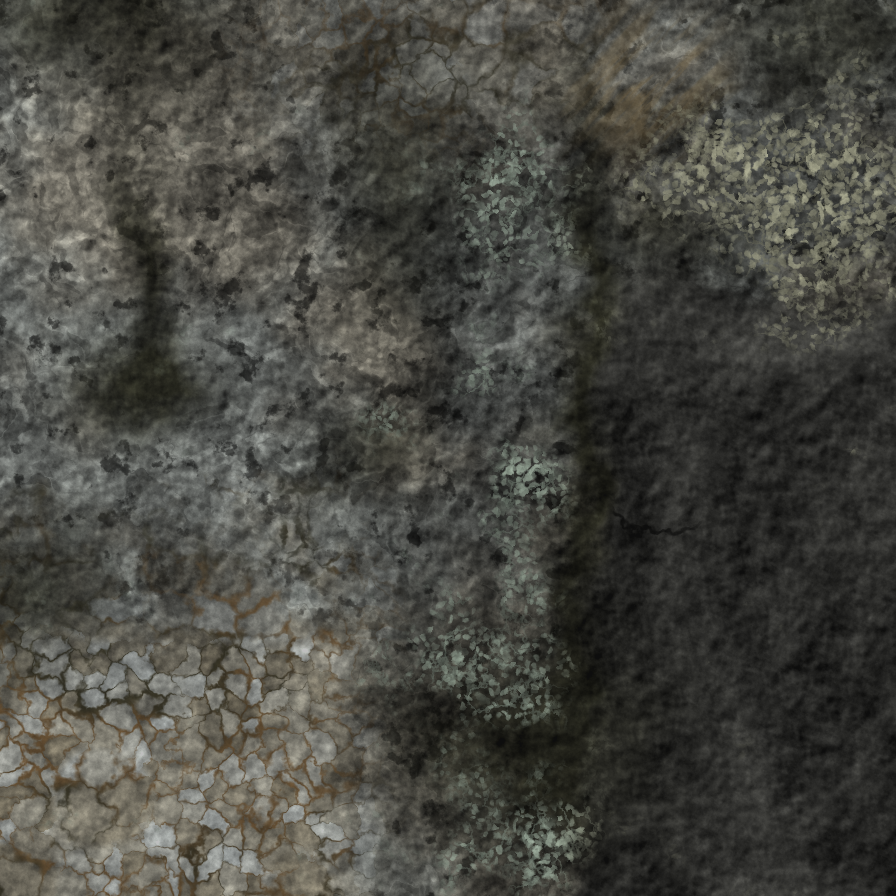
A WebGL 1 fragment shader for this texture:

```glsl
precision highp float;
uniform vec2 u_resolution;

float hash(vec2 p) {
  vec3 q = fract(vec3(p.xyx) * 0.1031);
  q += dot(q, q.yzx + 33.33);
  return fract((q.x + q.y) * q.z);
}

float noise(vec2 p) {
  vec2 i = floor(p), f = fract(p);
  f = f * f * (3.0 - 2.0 * f);
  return mix(mix(hash(i), hash(i + vec2(1, 0)), f.x),
             mix(hash(i + vec2(0, 1)), hash(i + vec2(1, 1)), f.x), f.y);
}

// Fractal noise, centred on zero
float fbm(vec2 p) {
  float sum = 0.0, amp = 0.5;
  for (int i = 0; i < 5; i++) {
    sum += amp * (noise(p) - 0.5);
    p = mat2(1.6, 1.2, -1.2, 1.6) * p + 17.3;
    amp *= 0.55;
  }
  return sum;
}

// Nearest distance, gap to the next cell, cell random value
vec3 cells(vec2 p) {
  vec2 base = floor(p);
  float near = 9.0, next = 9.0, id = 0.0;
  for (int y = -1; y <= 1; y++)
  for (int x = -1; x <= 1; x++) {
    vec2 c = base + vec2(x, y);
    float d = length(p - c - 0.1 - 0.8 * vec2(hash(c), hash(c + 71.7)));
    if (d < near) { next = near; near = d; id = hash(c + 23.1); }
    else next = min(next, d);
  }
  return vec3(near, next - near, id);
}

float spot(vec2 p, float x, float y, float rx, float ry) {
  vec2 d = (p - vec2(x, y)) / vec2(rx, ry);
  return exp(-dot(d, d));
}

// Ragged flakes: x is coverage, y is shade
vec2 flakes(vec2 p, float scale) {
  vec2 q = p * scale + 2.2 * vec2(fbm(p * 50.0), fbm(p * 50.0 + 9.0));
  vec3 c = cells(q);
  return vec2((1.0 - smoothstep(0.25, 0.55, c.x)) * smoothstep(0.2, 0.6, c.z), 0.75 + 0.5 * c.z);
}

void main() {
  vec2 p = gl_FragCoord.xy / u_resolution;
  vec2 w = p + 0.11 * vec2(fbm(p * 9.0), fbm(p * 9.0 + 31.0));
  float broad = fbm(w * 6.0 + 3.0), mid = fbm(p * 24.0);
  float fine = fbm(p * 75.0 + 5.0);
  float relief = fine - fbm(p * 75.0 + vec2(4.72, 5.38));
  float grit = fbm(p * 120.0 + 60.0);

  // Weathered grey wall with chips and pits
  float tone = 0.325 + 0.30 * broad + 0.28 * mid + 0.16 * fine + 0.24 * relief;
  tone += 0.07 * spot(p, 0.04, 0.72, 0.13, 0.2) + 0.06 * spot(p, 0.25, 0.45, 0.12, 0.08);
  vec3 color = tone * mix(vec3(1.03, 1.0, 0.91), vec3(0.98, 1.01, 0.98),
                          smoothstep(-0.15, 0.2, fbm(p * 5.0 + 40.0)));
  vec3 chips = cells(w * 48.0 + 3.0 * mid);
  color *= 1.0 + 0.5 * (chips.z - 0.5) * smoothstep(0.0, 0.3, chips.y);
  color *= 1.0 - 0.5 * smoothstep(0.12, 0.25, fbm(p * 50.0 + 80.0));

  // Pale rounded rubble with dark joints and ochre earth
  float rubble = (1.0 - smoothstep(0.36, 0.48, w.x)) * (1.0 - smoothstep(0.24, 0.46, w.y + 0.3 * mid));
  rubble = max(rubble, 0.7 * spot(w, 0.50, 0.94, 0.17, 0.09));
  vec2 bent = p + 0.045 * vec2(fbm(p * 28.0), fbm(p * 28.0 + 8.0));
  vec3 stone = cells(bent * vec2(19.0, 24.0)), pebble = cells(bent * 40.0 + 11.0);
  stone = mix(stone, pebble, smoothstep(0.45, 0.6, noise(p * 9.0)));
  float face = smoothstep(-0.05, 0.25, stone.y + 0.5 * mid);
  float stoneTone = 0.49 + 0.2 * (stone.z - 0.5) + 0.3 * broad + 0.25 * mid + 0.25 * relief - 0.12 * stone.x;
  vec3 stoneColor = stoneTone * mix(vec3(1.06, 1.0, 0.85), vec3(0.98, 1.01, 1.0), stone.z);
  vec3 earth = mix(vec3(0.20, 0.19, 0.14), vec3(0.37, 0.29, 0.19), smoothstep(-0.1, 0.2, fbm(p * 12.0)));
  color = mix(color, mix(earth, stoneColor, face), rubble);

  // Dark slab with faint upright streaks and a fissure
  float slab = smoothstep(0.635, 0.68, w.x) * (1.0 - smoothstep(0.64, 0.69, w.y));
  float slabTone = 0.158 + 0.14 * fbm(vec2(w.x * 24.0, w.y * 3.0)) + 0.14 * mid + 0.1 * fine + 0.14 * relief;
  slabTone += 0.11 * spot(w, 0.92, 0.62, 0.13, 0.04) + 0.06 * spot(w, 0.96, 0.38, 0.07, 0.12);
  color = mix(color, slabTone * vec3(1.0, 1.0, 0.95), slab);
  float fissure = abs(p.y - 0.41 - 0.9 * pow(abs(p.x - 0.77), 1.6) - 0.06 * mid);
  color *= 1.0 - 0.5 * slab * (1.0 - smoothstep(0.001, 0.005, fissure)) * (1.0 - smoothstep(0.76, 0.80, p.x));

  // Damp hollows and the upright cleft
  float damp = 0.9 * spot(w, 0.14, 0.58, 0.06, 0.06) + 0.75 * spot(w, 0.165, 0.71, 0.025, 0.14);
  damp += 0.95 * spot(w, 0.59, 0.17, 0.11, 0.12) + 0.6 * spot(w, 0.46, 0.80, 0.06, 0.14);
  damp += 0.75 * spot(w, 0.10, 0.98, 0.14, 0.07) + 0.55 * spot(w, 0.40, 0.50, 0.06, 0.06);
  damp += spot(w, 0.645, 0.52, 0.022, 0.36) + 0.6 * spot(w, 0.03, 0.34, 0.06, 0.07);
  damp += 0.6 * spot(w, 0.92, 0.98, 0.1, 0.07) + 0.6 * spot(w, 0.73, 0.71, 0.08, 0.04);
  vec3 dampColor = vec3(0.115, 0.115, 0.085) * (1.0 + 1.4 * mid + 1.2 * relief);
  color = mix(color, dampColor, clamp(damp, 0.0, 0.93));

  // Dry rusty growth above the cleft
  float blades = smoothstep(-0.1, 0.2, fbm(vec2(p.x + p.y, p.x - p.y) * vec2(50.0, 9.0).yx));
  color = mix(color, vec3(0.42, 0.36, 0.25), 0.75 * blades * spot(w, 0.72, 0.89, 0.08, 0.08));

  // Lichen: twigs and flakes over shadowed ground
  float tufts = spot(w, 0.93, 0.78, 0.1, 0.13) + 0.65 * spot(w, 0.78, 0.79, 0.11, 0.08);
  tufts += 0.7 * spot(w, 0.57, 0.77, 0.07, 0.09) + 0.7 * spot(w, 0.53, 0.58, 0.06, 0.03);
  tufts += spot(w, 0.59, 0.44, 0.035, 0.05) + 0.7 * spot(w, 0.55, 0.28, 0.1, 0.09);
  tufts += 0.9 * spot(w, 0.60, 0.06, 0.08, 0.07) + 0.5 * spot(w, 0.41, 0.55, 0.03, 0.03);
  tufts = clamp(tufts, 0.0, 1.0);
  color *= 1.0 - 0.35 * tufts;
  float patchy = smoothstep(0.15, 0.6, tufts + 0.9 * mid);
  vec3 lichen = mix(vec3(0.49, 0.54, 0.49), vec3(0.52, 0.52, 0.44), smoothstep(0.6, 0.7, p.x));
  float twigs = 1.0 - smoothstep(0.01, 0.06, abs(fbm(p * 45.0 + 7.0)));
  color = mix(color, lichen * 0.8, 0.6 * twigs * patchy);
  vec2 small = flakes(p, 115.0), large = flakes(p + 0.37, 75.0);
  color = mix(color, lichen * small.y * 0.9, 0.7 * small.x * patchy);
  color = mix(color, lichen * large.y, 0.85 * large.x * patchy * smoothstep(0.4, 0.85, tufts));

  color *= 1.0 + 0.5 * grit;
  gl_FragColor = vec4(clamp(color, 0.05, 0.75), 1.0);
}
```
